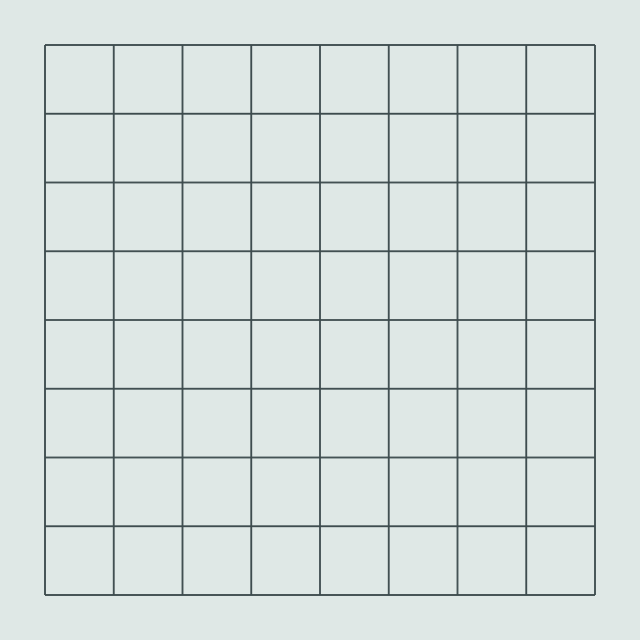
A three.js fragment shader for this pattern:

```glsl
// Square grid of thin dark slate lines on a pale grey-green ground, with a plain margin.
// The nearest rule on each axis is found by rounding; box coverage smooths its edges,
// and a sine hash gives each rule a very slightly different ink strength.

#define CELLS 8.0
#define MARGIN 0.0703125
#define LINE_WIDTH 0.00293
#define INK_VARIATION 0.06
#define GROUND_COLOR vec3(0.873, 0.909, 0.902)
#define LINE_COLOR vec3(0.235, 0.290, 0.300)

varying vec2 vUv;

float hash(vec2 p) {
  return fract(sin(dot(p, vec2(127.1, 311.7))) * 43758.5453);
}

// Share of a pixel-wide box at x that lies between lo and hi
float coverage(float x, float lo, float hi, float pixel) {
  float overlap = min(x + 0.5 * pixel, hi) - max(x - 0.5 * pixel, lo);
  return clamp(overlap / pixel, 0.0, 1.0);
}

// Rules spaced along "across", each running the grid's length along "along"
float rules(float across, float along, vec2 pixel, float axis) {
  float pitch = (1.0 - 2.0 * MARGIN) / CELLS;
  float index = clamp(floor((across - MARGIN) / pitch + 0.5), 0.0, CELLS);
  float center = MARGIN + index * pitch;
  float halfWidth = 0.5 * LINE_WIDTH;
  float stroke = coverage(across, center - halfWidth, center + halfWidth, pixel.x);
  float extent = coverage(along, MARGIN, 1.0 - MARGIN, pixel.y);
  float ink = 1.0 - INK_VARIATION * hash(vec2(index, axis));
  return stroke * extent * ink;
}

void main() {
  vec2 pixel = max(fwidth(vUv), vec2(0.00001));

  // Both sets of rules, layered so crossings are slightly denser
  float vertical = rules(vUv.x, vUv.y, pixel.xy, 1.0);
  float horizontal = rules(vUv.y, vUv.x, pixel.yx, 2.0);
  float ink = 1.0 - (1.0 - vertical) * (1.0 - horizontal);

  gl_FragColor = vec4(mix(GROUND_COLOR, LINE_COLOR, ink), 1.0);
}
```
